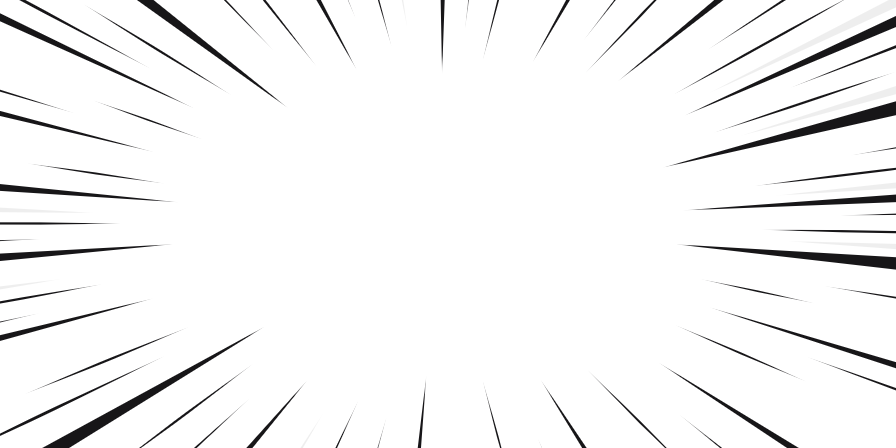
Give the GLSL for this background, as a WebGL 1 fragment shader.

```glsl
precision highp float;
uniform vec2 u_resolution;

#define CENTER vec2(0.492, 0.5)
#define SPOKES 20
#define SQUASH 0.5
#define CLEAR_RADIUS 0.53
#define PAPER vec3(1.0)
#define INK vec3(0.09, 0.085, 0.095)
#define SHADE vec3(0.935)
#define HAIR_WIDTH 0.0025
#define BUNCHING 0.14

const float TAU = 6.2831853;

float hash(float n) {
  n = fract(n * 0.1031 + 0.17);
  n *= n + 33.33;
  return fract(n * (n + n));
}

// Slot number to ellipse angle, bunched towards the left side
float spokeAngle(float slot) {
  float stepAngle = TAU / float(SPOKES);
  return slot * stepAngle - 0.026 + BUNCHING * cos((slot - 0.5) * stepAngle);
}

// Coverage of a tapered ray that starts at the given ellipse radius
float ray(vec2 p, float angle, float radius, float slope, float len, float cap) {
  vec2 rim = vec2(cos(angle), SQUASH * sin(angle));
  vec2 dir = normalize(rim);
  float along = dot(p, dir) - radius * length(rim);
  float across = abs(p.x * dir.y - p.y * dir.x);
  float halfWidth = max(min(slope * min(along, len - along), cap), 0.0);
  float pixel = 1.0 / u_resolution.y;
  float edge = clamp((halfWidth - across) / pixel + 0.5, 0.0, 1.0);
  return edge * min(1.0, 2.0 * halfWidth / pixel);
}

void main() {
  vec2 p = (gl_FragCoord.xy - CENTER * u_resolution) / u_resolution.y;
  float ink = 0.0;
  float shade = 0.0;

  for (int i = 1; i <= SPOKES; i++) {
    float slot = float(i);
    float chance = hash(slot * 7.3);
    float jitter = hash(slot * 3.7 + 11.0) - 0.5;

    // Bold wedges, every sixth one reaching further in
    float accent = step(mod(slot - 1.0, 6.0), 0.5);
    float angle = spokeAngle(slot) + 0.044 * accent;
    float rise = sin(angle) * sin(angle);
    float radius = CLEAR_RADIUS + 0.13 * rise
                 + (1.0 - accent) * (0.17 * abs(sin(2.0 * angle)) + 0.06 * jitter);
    float slope = mix(0.012 + 0.01 * chance + 0.01 * rise, 0.028, accent);
    ink = max(ink, ray(p, angle, radius, slope, 9.0, 1.0));

    // Hairlines between the wedges
    angle = spokeAngle(slot + 0.5 + 0.25 * jitter);
    radius = 0.58 + 0.12 * abs(sin(angle)) + 0.2 * chance;
    ink = max(ink, ray(p, angle, radius, 0.014, 0.25 + 0.4 * chance, HAIR_WIDTH));

    // Short outer strokes
    angle = spokeAngle(slot + 0.75 + 0.2 * jitter);
    radius = 0.84 + 0.2 * hash(slot + 40.0);
    ink = max(ink, ray(p, angle, radius, 0.012, 0.6, HAIR_WIDTH * 1.3));

    // Pale wedges behind the ink
    angle = spokeAngle(slot + 0.3 + 0.3 * jitter);
    radius = 0.56 + 0.16 * abs(sin(angle)) + 0.3 * chance;
    shade = max(shade, ray(p, angle, radius, 0.024, 9.0, 1.0) * step(0.4, chance));
  }

  vec3 color = mix(PAPER, SHADE, shade);
  gl_FragColor = vec4(mix(color, INK, ink), 1.0);
}
```
